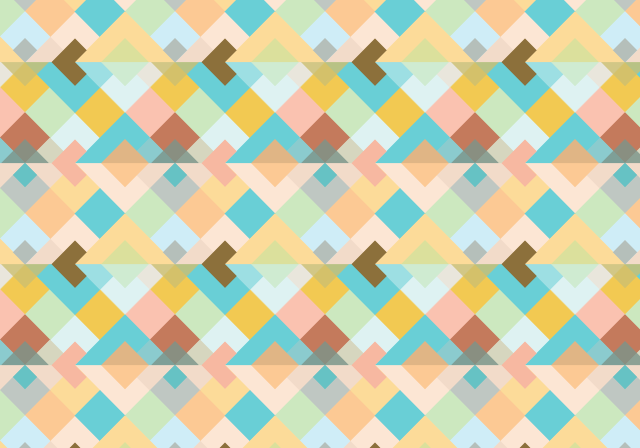
A WebGL 1 fragment shader for this pattern:

```glsl
precision highp float;
// Retro pastel lattice of diamonds and overlapping triangles in two alternating bands.

uniform vec2 u_resolution;

const vec3 CREAM = vec3(0.99, 0.90, 0.83);
const vec3 SAND = vec3(0.95, 0.86, 0.79);
const vec3 APRICOT = vec3(0.99, 0.86, 0.60);
const vec3 ORANGE = vec3(0.99, 0.79, 0.58);
const vec3 GREEN = vec3(0.80, 0.91, 0.75);
const vec3 TEAL = vec3(0.41, 0.81, 0.84);
const vec3 GREY = vec3(0.75, 0.78, 0.76);
const vec3 ICE = vec3(0.87, 0.95, 0.95);
const vec3 YELLOW = vec3(0.95, 0.79, 0.32);

float pixel; // lattice units per pixel

// Offset from the nearest copy of a centre; one tile is 6 by 8 half diagonals
vec2 tileOffset(vec2 p, vec2 centre) {
  return mod(p - centre + vec2(3.0, 4.0), vec2(6.0, 8.0)) - vec2(3.0, 4.0);
}

float diamond(vec2 q, float radius) {
  return (abs(q.x) + abs(q.y) - radius) * 0.7071;
}

float coverage(float dist) {
  return 1.0 - smoothstep(-0.6 * pixel, 0.6 * pixel, dist);
}

vec3 paint(vec3 under, vec3 ink, float alpha, vec2 p, vec2 centre, float radius) {
  float dist = diamond(tileOffset(p, centre), radius);
  return mix(under, ink, alpha * coverage(dist - 0.3 * pixel));
}

// Diamond with its right quarter cut out
vec3 paintChevron(vec3 under, vec3 ink, vec2 p, vec2 centre) {
  vec2 q = tileOffset(p, centre);
  float notch = (q.x - abs(q.y)) * 0.7071;
  return mix(under, ink, coverage(max(diamond(q, 0.94), notch)));
}

// Large diamonds centred on a band edge become triangles once clipped
vec3 warmBand(vec2 p) {
  vec3 c = CREAM;
  c = paint(c, SAND, 1.0, p, vec2(0.0, 0.0), 1.0);
  c = paint(c, SAND, 1.0, p, vec2(2.0, 0.0), 1.0);
  c = paint(c, SAND, 1.0, p, vec2(2.0, 4.0), 1.0);
  c = paint(c, APRICOT, 1.0, p, vec2(3.0, 1.0), 1.0);
  c = paint(c, GREY, 1.0, p, vec2(1.0, 1.0), 1.0);
  c = paint(c, GREEN, 1.0, p, vec2(0.0, 2.0), 1.0);
  c = paint(c, ORANGE, 1.0, p, vec2(2.0, 2.0), 1.0);
  c = paint(c, TEAL, 1.0, p, vec2(4.0, 2.0), 1.0);
  c = paint(c, vec3(0.81, 0.93, 0.97), 1.0, p, vec2(1.0, 3.0), 1.0);
  c = paint(c, APRICOT, 1.0, p, vec2(5.0, 4.0), 2.0);
  // Small accents
  c = paint(c, vec3(0.86, 0.88, 0.61), 1.0, p, vec2(5.0, 4.0), 0.94);
  c = paint(c, ORANGE, 1.0, p, vec2(5.0, 0.0), 0.94);
  c = paint(c, vec3(0.40, 0.76, 0.77), 1.0, p, vec2(1.0, 0.47), 0.47);
  return paint(c, vec3(0.71, 0.75, 0.73), 1.0, p, vec2(1.0, 3.53), 0.47);
}

vec3 coolBand(vec2 p) {
  vec3 c = ICE;
  c = paint(c, SAND, 1.0, p, vec2(0.0, 4.0), 1.0);
  c = paint(c, YELLOW, 1.0, p, vec2(1.0, 5.0), 1.0);
  c = paint(c, vec3(0.98, 0.76, 0.69), 1.0, p, vec2(0.0, 6.0), 1.0);
  c = paint(c, GREEN, 1.0, p, vec2(2.0, 6.0), 1.0);
  c = paint(c, YELLOW, 1.0, p, vec2(4.0, 6.0), 1.0);
  c = paint(c, vec3(0.77, 0.48, 0.36), 1.0, p, vec2(1.0, 7.0), 1.0);
  c = paint(c, TEAL, 1.0, p, vec2(3.0, 4.0), 2.0);
  c = paint(c, TEAL, 1.0, p, vec2(5.0, 8.0), 2.0);
  // Translucent overlays
  c = paint(c, ICE, 0.45, p, vec2(5.0, 4.0), 2.0);
  c = paint(c, vec3(0.84, 0.84, 0.75), 1.0, p, vec2(2.0, 8.0), 1.0);
  c = paint(c, GREY, 0.4, p, vec2(0.0, 8.0), 1.0);
  c = paint(c, vec3(0.81, 0.92, 0.82), 1.0, p, vec2(5.0, 4.0), 0.94);
  c = paint(c, vec3(0.88, 0.71, 0.52), 1.0, p, vec2(5.0, 8.0), 0.94);
  c = paint(c, vec3(0.80, 0.75, 0.44), 0.8, p, vec2(1.0, 4.0), 0.94);
  return paint(c, vec3(0.48, 0.58, 0.54), 0.8, p, vec2(1.0, 8.0), 0.94);
}

void main() {
  vec2 uv = gl_FragCoord.xy / u_resolution;
  // Lattice coordinates, y downward from the top of a warm band
  vec2 p = vec2(uv.x * 25.6, (1.0 - uv.y) * 17.74 - 6.46);
  pixel = 25.6 / u_resolution.x;

  float bandEdge = abs(tileOffset(p, vec2(0.0, 2.0)).y) - 2.0;
  vec3 color = mix(coolBand(p), warmBand(p), coverage(bandEdge));

  // Chevrons straddle the band edges
  color = paintChevron(color, vec3(0.55, 0.44, 0.23), p, vec2(3.0, 4.0));
  color = paintChevron(color, vec3(0.97, 0.72, 0.63), p, vec2(3.0, 0.0));
  gl_FragColor = vec4(color, 1.0);
}
```
